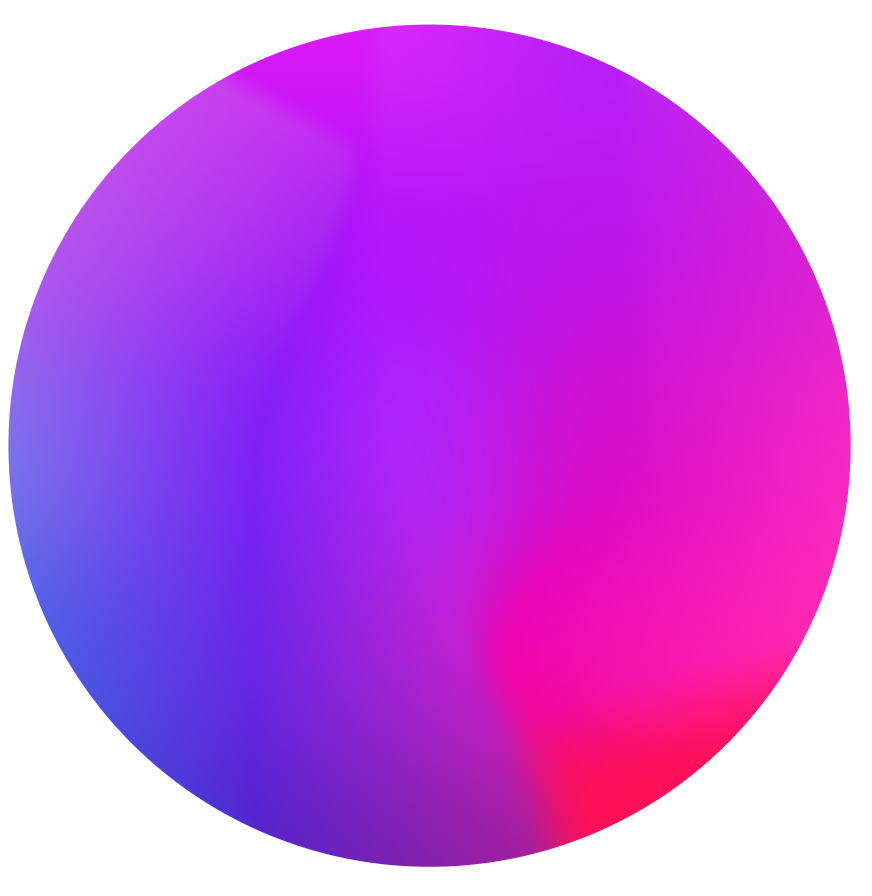
Write a Shadertoy shader that draws this background.

```glsl
// A disc on white, filled with a soft mesh gradient from blue through violet to pink.
// Five vertical colour ramps follow curved columns and are blended sideways;
// masks add the folded crease at upper left and the red glow at lower right.

// Smooth vertical ramp through five colours at y = -1, -0.5, 0, 0.5 and 1.
vec3 ramp(float y, vec3 a, vec3 b, vec3 c, vec3 d, vec3 e) {
    vec3 stops[5] = vec3[5](a, b, c, d, e);
    vec4 sum = vec4(0.0);
    for (int i = 0; i < 5; i++) {
        float offset = 2.0 * y + 2.0 - float(i);
        sum += vec4(stops[i], 1.0) * exp(-2.2 * offset * offset);
    }
    return sum.rgb / sum.a;
}

// Position of x between two columns, safe where they meet.
float between(float left, float right, float x) {
    return clamp((x - left) / max(right - left, 0.05), 0.0, 1.0);
}

vec3 discColour(vec2 p) {
    float x = p.x, y = p.y;

    // Column positions across the disc
    float rimX = sqrt(max(1.0 - y * y, 0.0));
    float creaseX = -0.42 + 0.25 * smoothstep(-0.1, 0.75, y);
    float coreX = -0.1 + 0.32 * max(-y, 0.0);
    float pinkX = mix(0.2, 0.45, smoothstep(0.0, 0.45, abs(y + 0.5)));

    // Column colours from bottom to top
    vec3 leftRim = ramp(y, vec3(0.32, 0.14, 0.80), vec3(0.28, 0.36, 0.90),
        vec3(0.50, 0.47, 0.92), vec3(0.72, 0.25, 0.95), vec3(0.80, 0.17, 0.95));
    vec3 crease = ramp(y, vec3(0.31, 0.14, 0.78), vec3(0.42, 0.15, 0.91),
        vec3(0.50, 0.13, 0.97), vec3(0.66, 0.07, 0.97), vec3(0.88, 0.10, 0.97));
    vec3 core = ramp(y, vec3(0.61, 0.12, 0.60), vec3(0.76, 0.13, 0.82),
        vec3(0.67, 0.15, 1.00), vec3(0.70, 0.08, 0.98), vec3(0.85, 0.16, 0.97));
    vec3 pink = ramp(y, vec3(0.90, 0.09, 0.33), vec3(0.95, 0.01, 0.71),
        vec3(0.84, 0.06, 0.79), vec3(0.74, 0.09, 0.93), vec3(0.71, 0.13, 0.98));
    vec3 rightRim = ramp(y, vec3(1.00, 0.06, 0.38), vec3(1.00, 0.16, 0.71),
        vec3(0.97, 0.16, 0.77), vec3(0.83, 0.12, 0.84), vec3(0.72, 0.15, 0.98));

    // Violet centre running into the pink side
    float pinkness = smoothstep(coreX, pinkX, x);
    vec3 colour = mix(crease, core, between(creaseX, coreX, x));
    colour = mix(colour, pink, pinkness);
    colour = mix(colour, rightRim, between(pinkX, rimX, x));

    // Red glow at lower right
    float glow = smoothstep(-0.12, 0.2, 0.3 * (x - 0.8) - 0.56 - y);
    colour = mix(colour, vec3(1.0, 0.06, 0.34), glow * pinkness);

    // Paler left fold, cut off by a slanted edge near the top
    vec3 fold = mix(leftRim, crease, between(-rimX, creaseX, x));
    fold += vec3(0.0, 0.07, -0.02) * smoothstep(0.1, 0.6, y);
    float slant = y - 0.71 + 0.54 * (x + 0.175);
    float foldMask = (1.0 - smoothstep(-0.04, 0.04, x - creaseX))
                   * (1.0 - smoothstep(-0.04, 0.04, slant));
    return mix(colour, fold, foldMask);
}

void mainImage(out vec4 fragColor, in vec2 fragCoord) {
    float radius = 0.47 * iResolution.y;
    vec2 p = (fragCoord - vec2(0.4926, 0.5026) * iResolution.xy) / radius;

    // Disc with a one-pixel soft edge
    float inside = clamp(0.5 + (1.0 - length(p)) * radius, 0.0, 1.0);
    fragColor = vec4(mix(vec3(1.0), discColour(p), inside), 1.0);
}
```
